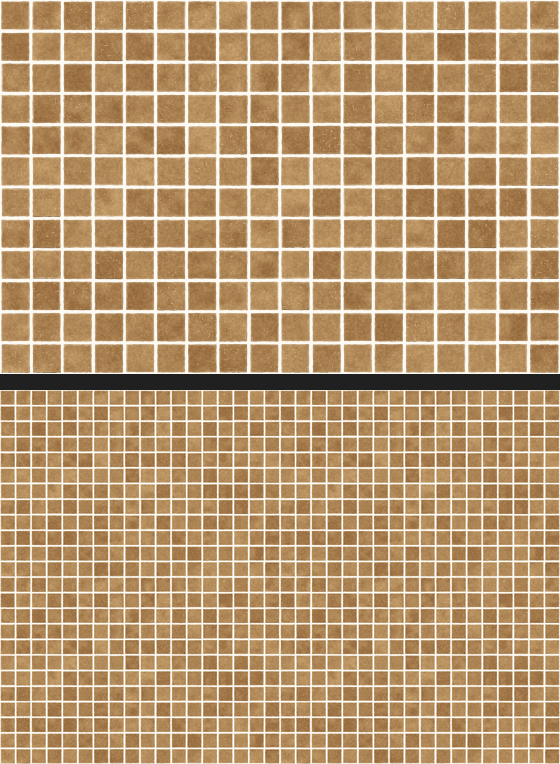
Top: one tile. Bottom: repeated 2 by 2.
This texture is drawn by a Shadertoy shader. Its source:

```glsl
// Glass mosaic: 18 x 12 square caramel tiles set in near-white grout.
// Each tile is a wobbly rounded box with its own tone, clouding, grain,
// pale flecks and worn rims; wrapped tile indices make the sheet seamless.

const vec2 GRID = vec2(18.0, 12.0);

// Three random values in 0..1 for an integer lattice point.
vec3 hash3(vec2 p) {
    uvec3 v = uvec3(ivec3(ivec2(floor(p)), 17)) * 1664525u + 1013904223u;
    v.x += v.y * v.z; v.y += v.z * v.x; v.z += v.x * v.y;
    v ^= v >> 16u;
    v.x += v.y * v.z; v.y += v.z * v.x; v.z += v.x * v.y;
    return vec3(v >> 8u) / 16777216.0;
}

float valueNoise(vec2 p) {
    vec2 i = floor(p), f = fract(p);
    f = f * f * (3.0 - 2.0 * f);
    float low = mix(hash3(i).x, hash3(i + vec2(1, 0)).x, f.x);
    float high = mix(hash3(i + vec2(0, 1)).x, hash3(i + vec2(1, 1)).x, f.x);
    return mix(low, high, f.y);
}

float roundedBox(vec2 p, vec2 halfSize, float radius) {
    vec2 q = abs(p) - halfSize + radius;
    return length(max(q, 0.0)) + min(max(q.x, q.y), 0.0) - radius;
}

// Glass colour at p (-0.5..0.5) in a tile with random values rnd.
vec3 glassColour(vec2 p, vec2 id, vec3 rnd) {
    vec2 q = p + id * 7.0 + 40.0;            // separate noise patch per tile
    float cloud = valueNoise(q * 2.3) * 0.65 + valueNoise(q * 5.0 + 90.0) * 0.35;
    float grain = valueNoise(q * 15.0) * 0.5 + valueNoise(q * 27.0 + 50.0) * 0.5;

    float tone = 0.1 + 0.65 * rnd.x + (cloud - 0.5) * (0.4 + 0.9 * rnd.y);
    vec3 colour = mix(vec3(0.61, 0.44, 0.26), vec3(0.75, 0.60, 0.40), clamp(tone, 0.0, 1.0));
    colour += (grain - 0.5) * vec3(0.12, 0.12, 0.11);

    // Pale flecks, denser on some tiles.
    float fleck = smoothstep(0.80, 0.97, valueNoise(q * 21.0 + 300.0));
    return mix(colour, vec3(0.86, 0.76, 0.60), fleck * (0.15 + 0.45 * rnd.z * rnd.z));
}

void mainImage(out vec4 fragColor, in vec2 fragCoord) {
    vec2 cell = fragCoord / iResolution.xy * GRID;
    vec2 id = mod(floor(cell), GRID);
    vec2 p = fract(cell) - 0.5;
    vec3 rnd = hash3(id + 500.0);
    vec3 shape = hash3(id + 900.0);

    // Tile outline: slight shift, size change and ragged edge.
    vec2 centre = (shape.xy - 0.5) * 0.016;
    vec2 halfSize = vec2(0.450) + (rnd.yz - 0.5) * 0.012;
    float ragged = (valueNoise(p * 11.0 + id * 13.0 + 200.0) - 0.5) * 0.014;
    float dist = roundedBox(p - centre, halfSize, 0.035) + ragged;

    vec3 colour = glassColour(p, id, rnd);

    // Worn rims: a thin pale bevel, stronger on one random side.
    float angle = floor(shape.z * 4.0) * 1.5708;
    float side = smoothstep(0.34, 0.43, dot(p, vec2(cos(angle), sin(angle))));
    float rim = smoothstep(-0.075, -0.01, dist);
    float patchy = valueNoise(p * 8.0 + id * 9.0 + 700.0);
    colour = mix(colour, vec3(0.85, 0.76, 0.64), rim * (0.22 + 0.5 * side * shape.y) * (0.5 + patchy));

    // Thin shadow line just inside the lower edge of a few tiles.
    float lowerEdge = smoothstep(0.025, 0.0, abs(dist + 0.015)) * smoothstep(-0.38, -0.43, p.y);
    colour *= 1.0 - 0.3 * lowerEdge * step(0.8, rnd.z) * patchy;

    // Soft transition into the grout.
    float soft = max(0.022, 0.7 * GRID.y / iResolution.y);
    vec3 grout = vec3(0.99, 0.98, 0.95);
    fragColor = vec4(mix(colour, grout, smoothstep(-soft, soft, dist)), 1.0);
}
```
